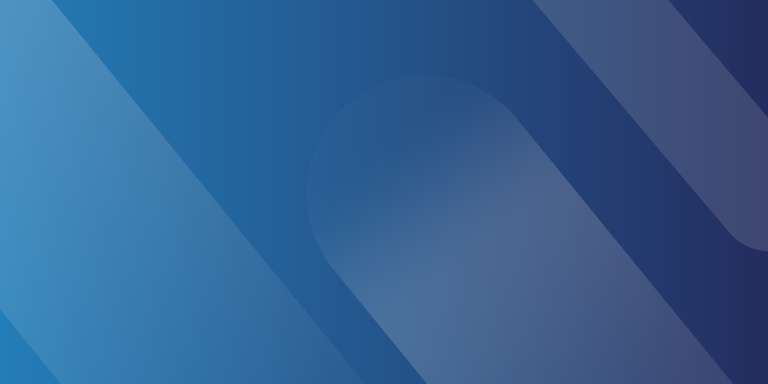
Give the GLSL for this background, as a Shadertoy shader.

```glsl
// Blue to indigo gradient crossed by three translucent diagonal rounded bars.
#define LEFT_COLOR vec3(0.14, 0.49, 0.72)
#define RIGHT_COLOR vec3(0.14, 0.175, 0.37)
#define VEIL_COLOR vec3(1.0, 0.97, 0.95)
#define DOWN_DIR vec2(0.632, -0.775)
#define UP_DIR vec2(-0.646, 0.763)
#define LEFT_RADIUS 0.307
#define CENTER_RADIUS 0.309
#define RIGHT_RADIUS 0.135
#define VEIL_ALPHA 0.175

// Signed distance to an endless bar with a round cap around its start.
float barDistance(vec2 p, vec2 start, vec2 dir, float radius) {
    vec2 q = p - start;
    return length(q - dir * max(dot(q, dir), 0.0)) - radius;
}

// Antialiased coverage of a shape from its signed distance.
float coverage(float dist) {
    return clamp(0.5 - dist * iResolution.y, 0.0, 1.0);
}

void mainImage(out vec4 fragColor, in vec2 fragCoord) {
    vec2 p = fragCoord / iResolution.y;
    vec3 color = mix(LEFT_COLOR, RIGHT_COLOR, fragCoord.x / iResolution.x);

    // Left bar, fading toward its lower end
    vec2 leftStart = vec2(-0.632, 1.455);
    float along = dot(p - leftStart, DOWN_DIR);
    float alpha = mix(0.19, 0.03, clamp((along - 0.752) / 1.375, 0.0, 1.0));
    float dist = barDistance(p, leftStart, DOWN_DIR, LEFT_RADIUS);
    color = mix(color, VEIL_COLOR, alpha * coverage(dist));

    // Center bar, faint at its cap and brightest just below it
    vec2 centerStart = vec2(1.107, 0.495);
    along = dot(p - centerStart, DOWN_DIR);
    alpha = mix(0.018, VEIL_ALPHA, smoothstep(-0.2, 0.22, along));
    alpha *= 1.0 - 0.38 * smoothstep(0.2, 0.9, along);
    dist = barDistance(p, centerStart, DOWN_DIR, CENTER_RADIUS);
    color = mix(color, VEIL_COLOR, alpha * coverage(dist));

    // Right bar, rising from its cap with an even veil
    dist = barDistance(p, vec2(2.003, 0.481), UP_DIR, RIGHT_RADIUS);
    color = mix(color, VEIL_COLOR, 0.72 * VEIL_ALPHA * coverage(dist));

    fragColor = vec4(color, 1.0);
}
```
